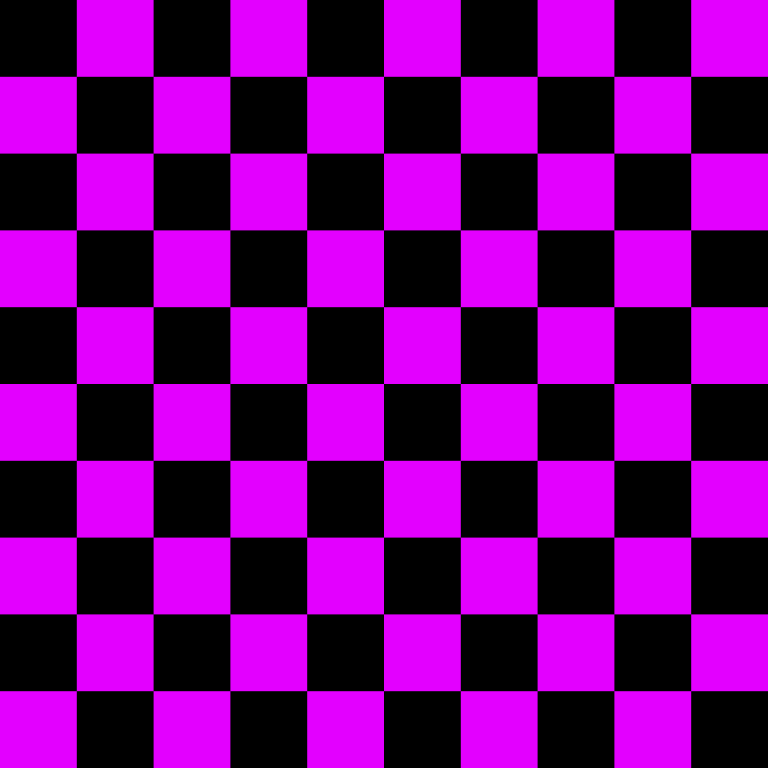
Give the GLSL for this pattern, as a Shadertoy shader.

```glsl
// Seamless two-colour checkerboard: five repeats across and down, ten squares per side.

const float REPEATS = 5.0;                  // whole light/dark pairs per side
const vec3 MAGENTA = vec3(0.89, 0.0, 1.0);
const vec3 BLACK = vec3(0.0);

// Square wave per axis: +1 on even cells, -1 on odd, box-filtered over one pixel.
vec2 filteredSquareWave(vec2 cellPos, vec2 pixelSize) {
    vec2 edgeDistance = 0.5 - abs(fract(cellPos) - 0.5);
    vec2 paritySign = 1.0 - 2.0 * mod(floor(cellPos), 2.0);
    return paritySign * min(2.0 * edgeDistance / pixelSize, 1.0);
}

void mainImage(out vec4 fragColor, in vec2 fragCoord) {
    // Canvas position in cells, two cells per repeat
    vec2 cellsPerPixel = 2.0 * REPEATS / iResolution.xy;
    vec2 wave = filteredSquareWave(fragCoord * cellsPerPixel, cellsPerPixel);

    // Equal parity on both axes gives a magenta square
    float magentaCoverage = 0.5 + 0.5 * wave.x * wave.y;
    fragColor = vec4(mix(BLACK, MAGENTA, magentaCoverage), 1.0);
}
```
